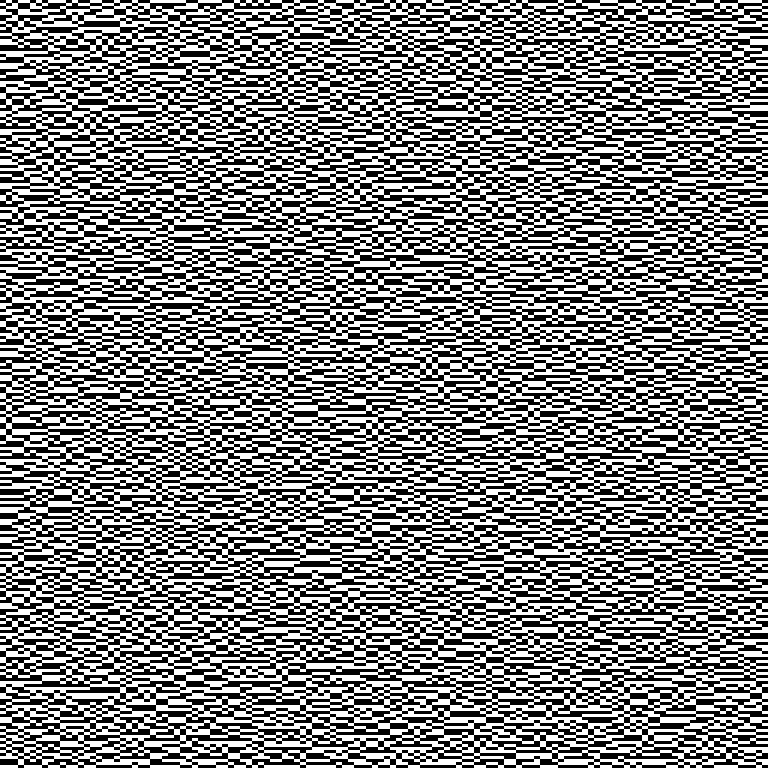
Reproduce this texture procedurally as a Shadertoy shader.

```glsl
float hash(vec2 p) {
    return fract(sin(dot(p, vec2(12.9898, 78.233))) * 43758.5453);
}

// Each square tile is split into a black and a white bar, in random order
float bar(vec2 cell) {
    vec2 tile = vec2(cell.x, floor(cell.y / 2.0));
    float upperHalf = mod(cell.y, 2.0);
    float flip = step(0.5, hash(tile + 3.7));
    return abs(upperHalf - flip);
}

void mainImage(out vec4 fragColor, in vec2 fragCoord) {
    // Bars twice as wide as tall
    vec2 cellCount = vec2(128.0, 256.0);
    vec2 p = fragCoord / iResolution.y * cellCount - 0.5;
    vec2 cell = floor(p);

    // Blend across bar borders over a fraction of a pixel to keep them crisp
    vec2 softness = 0.2 * cellCount / iResolution.y;
    vec2 edge = clamp((fract(p) - 0.5) / softness + 0.5, 0.0, 1.0);

    float lower = mix(bar(cell), bar(cell + vec2(1.0, 0.0)), edge.x);
    float upper = mix(bar(cell + vec2(0.0, 1.0)), bar(cell + 1.0), edge.x);
    fragColor = vec4(vec3(mix(lower, upper, edge.y)), 1.0);
}
```
